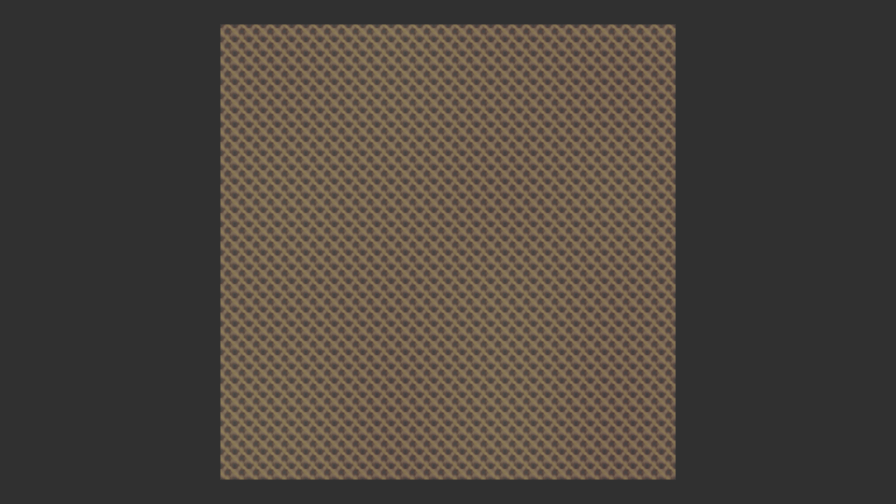
Write a WebGL 2 fragment shader that draws this pattern.

```glsl
#version 300 es
precision highp float;

#define REPEATS 32.0
#define PANEL_SIDE 0.903
#define SPOT_RADIUS 0.31
#define CORE_RADIUS 0.22
#define STRAND_WIDTH 0.15
#define GRAIN_STEPS 6.0
#define GRAIN_AMOUNT 0.07
#define WEAR_AMOUNT 0.05

uniform vec2 u_resolution;
out vec4 fragColor;

const vec3 BACKDROP = vec3(0.19);
const vec3 TAN = vec3(0.48, 0.41, 0.33);
const vec3 GOLD = vec3(0.53, 0.46, 0.33);
const vec3 MAUVE = vec3(0.43, 0.36, 0.32);
const vec3 SLATE = vec3(0.31, 0.29, 0.28);
const vec3 BROWN = vec3(0.35, 0.27, 0.23);

float hash(vec2 p) {
  vec3 q = fract(p.xyx * vec3(0.1031, 0.1030, 0.0973));
  q += dot(q, q.yzx + 33.33);
  return fract((q.x + q.y) * q.z);
}

// Value noise that wraps after the given period
float tiledNoise(vec2 p, float period) {
  vec2 i = floor(p);
  vec2 f = fract(p);
  f = f * f * (3.0 - 2.0 * f);
  vec2 a = mod(i, period);
  vec2 b = mod(i + 1.0, period);
  return mix(mix(hash(a), hash(vec2(b.x, a.y)), f.x),
             mix(hash(vec2(a.x, b.y)), hash(b), f.x), f.y);
}

vec3 weave(vec2 tile, float pixel) {
  // Diagonal axes place one spot at each tile corner and one at its centre
  vec2 diagonal = vec2(tile.x + tile.y, tile.x - tile.y);
  vec2 knot = floor(diagonal + 0.5);
  vec2 local = diagonal - knot;
  float centred = mod(knot.x + knot.y, 2.0);
  float grain = tiledNoise(tile * GRAIN_STEPS, GRAIN_STEPS) - 0.5;
  float soft = 0.04 + pixel;

  // Golden strands run down to the right between the spots
  float strand = 0.5 - abs(local.x) + 0.12 * grain;
  vec3 color = mix(TAN, GOLD,
                   1.0 - smoothstep(STRAND_WIDTH - soft, STRAND_WIDTH + soft, strand));

  // Spots: mauve rim, brown ring and slate core
  float spot = length(local * vec2(1.0, 0.88)) + 0.14 * grain + 0.035 * centred;
  float rim = SPOT_RADIUS + 0.09;
  color = mix(color, MAUVE, 1.0 - smoothstep(rim - soft, rim + soft, spot));
  color = mix(color, BROWN,
              1.0 - smoothstep(SPOT_RADIUS - soft, SPOT_RADIUS + soft, spot));
  color = mix(color, SLATE,
              1.0 - smoothstep(CORE_RADIUS - soft, CORE_RADIUS + soft, spot));
  return color + GRAIN_AMOUNT * grain;
}

void main() {
  vec2 uv = (gl_FragCoord.xy - 0.5 * u_resolution) / u_resolution.y;
  vec2 panel = uv / PANEL_SIDE + 0.5;
  float pixel = REPEATS / (PANEL_SIDE * u_resolution.y);
  vec3 cloth = weave(panel * REPEATS, pixel);

  // Broad, faint drift between golden and reddish areas
  float drift = tiledNoise(panel * 4.0 + 0.5, 8.0) - 0.5;
  cloth += WEAR_AMOUNT * drift * vec3(0.5, 0.8, 0.4);

  // Panel edge
  vec2 edge = abs(uv) - 0.5 * PANEL_SIDE;
  float inside = clamp(0.5 - max(edge.x, edge.y) * u_resolution.y, 0.0, 1.0);
  fragColor = vec4(mix(BACKDROP, cloth, inside), 1.0);
}
```
